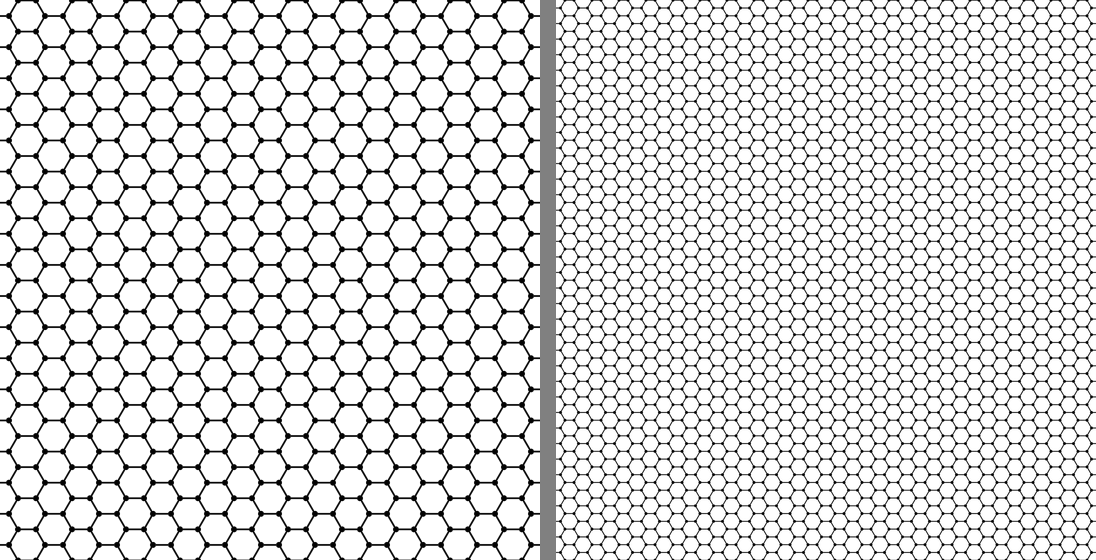
Left: one tile. Right: repeated 2 by 2.
Reproduce this pattern procedurally as a WebGL 1 fragment shader.

```glsl
precision highp float;
// Seamless honeycomb mesh of thin black struts with round dots at the joints.

uniform vec2 u_resolution;

// Lengths are measured in hexagon sides.
const vec2 REPEATS = vec2(10.0, 18.0);    // whole cells across and down
const vec2 CELL = vec2(3.0, 1.7320508);   // size of one repeating cell
const float VERTICAL_SHIFT = 0.026;       // lowers the mesh slightly
const float STRUT_HALF_WIDTH = 0.0475;
const float DOT_RADIUS = 0.164;
const float EDGE_SOFTNESS = 0.7;          // in pixels, each side of an edge
const vec3 PAPER = vec3(1.0);
const vec3 INK = vec3(0.015);

float segmentDistance(vec2 p, vec2 a, vec2 b) {
  vec2 ab = b - a;
  float t = clamp(dot(p - a, ab) / dot(ab, ab), 0.0, 1.0);
  return length(p - a - ab * t);
}

// Signed distance to the mesh, using the mirror symmetry of the cell.
float meshDistance(vec2 p) {
  vec2 q = abs(mod(p + 0.5 * CELL, CELL) - 0.5 * CELL);
  vec2 lowJoint = vec2(1.0, 0.0);
  vec2 highJoint = vec2(0.5, 0.5 * CELL.y);

  float strut = segmentDistance(q, lowJoint, highJoint);
  strut = min(strut, segmentDistance(q, lowJoint, vec2(1.5, 0.0)));
  strut = min(strut, segmentDistance(q, highJoint, vec2(0.0, highJoint.y)));

  float joint = min(distance(q, lowJoint), distance(q, highJoint));
  return min(strut - STRUT_HALF_WIDTH, joint - DOT_RADIUS);
}

void main() {
  vec2 span = REPEATS * CELL;
  vec2 p = gl_FragCoord.xy / u_resolution * span;
  p.y += VERTICAL_SHIFT;

  // Smooth the edges over about one pixel.
  float soft = EDGE_SOFTNESS * span.x / u_resolution.x;
  float ink = 1.0 - smoothstep(-soft, soft, meshDistance(p));
  gl_FragColor = vec4(mix(PAPER, INK, ink), 1.0);
}
```
